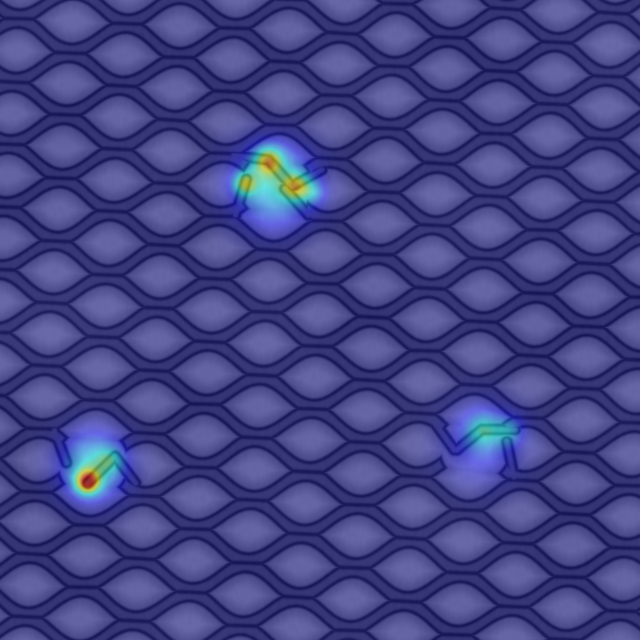
Reproduce this texture procedurally as a WebGL 2 fragment shader.

```glsl
#version 300 es
precision highp float;
// Expanded metal mesh under a blue heat overlay, with three broken nodes.
// A sheared lattice of lens-shaped openings gives a signed distance; holes and
// loose wires edit that distance, then gray shading is added to a heat ramp.
uniform vec2 u_resolution;
out vec4 fragColor;

vec2 randomGradient(vec2 cell) {
  float angle = 6.2832 * fract(sin(dot(cell, vec2(127.1, 311.7))) * 43758.5);
  return vec2(cos(angle), sin(angle));
}

float gradientNoise(vec2 p) {
  vec2 i = floor(p), f = p - i;
  vec2 w = f * f * f * (f * (f * 6.0 - 15.0) + 10.0);
  vec2 x = vec2(1, 0), y = vec2(0, 1);
  float low = mix(dot(randomGradient(i), f), dot(randomGradient(i + x), f - x), w.x);
  float high = mix(dot(randomGradient(i + y), f - y), dot(randomGradient(i + 1.0), f - 1.0), w.x);
  return mix(low, high, w.y);
}

// Distance to one lens opening in lattice units: negative inside, zero along its seams
float lensDistance(vec2 uv) {
  vec2 q = abs(fract(uv + 0.5) - 0.5);
  float phase = min(q.x / 0.363, 1.0) * 1.5708;
  float c = max(cos(phase), 0.0001);
  float height = 0.354 * pow(c, 1.25);
  float slope = 0.354 * 1.25 * pow(c, 0.25) * sin(phase) * 1.5708 / 0.363;
  return 0.098 * (q.y - height) / length(vec2(1.0, slope * 0.583));
}

// Two interleaved lattices of openings; positive on the strands
float meshDistance(vec2 p) {
  mat2 lattice = mat2(0.168, -0.0072, -0.0075, -0.0979);
  vec2 uv = inverse(lattice) * (p - vec2(0.5, 0.508));
  return min(lensDistance(uv), lensDistance(uv + 0.5));
}

float segmentDistance(vec2 p, vec2 a, vec2 b) {
  vec2 along = b - a;
  return length(p - a - along * clamp(dot(p - a, along) / dot(along, along), 0.0, 1.0));
}

// Cut out the broken nodes and lay the bent wires across them
float damage(vec2 p, float d) {
  vec2 holes[3] = vec2[](vec2(0.431, 0.708), vec2(0.145, 0.277), vec2(0.742, 0.301));
  for (int i = 0; i < 3; i++) d = min(d, length(p - holes[i]) - 0.056);
  vec4 wires[12] = vec4[](
    vec4(0.368, 0.664, 0.385, 0.720), vec4(0.365, 0.757, 0.420, 0.750),
    vec4(0.420, 0.750, 0.456, 0.709), vec4(0.456, 0.709, 0.503, 0.735),
    vec4(0.445, 0.705, 0.482, 0.664), vec4(0.085, 0.327, 0.104, 0.277),
    vec4(0.137, 0.245, 0.180, 0.287), vec4(0.180, 0.287, 0.212, 0.245),
    vec4(0.677, 0.342, 0.710, 0.297), vec4(0.714, 0.297, 0.753, 0.329),
    vec4(0.753, 0.329, 0.805, 0.329), vec4(0.792, 0.310, 0.803, 0.255));
  for (int i = 0; i < 12; i++)
    d = max(d, 0.007 - segmentDistance(p, wires[i].xy, wires[i].zw));
  return d;
}

// Sum of soft hot spots: centre, radius, strength
float heatAt(vec2 p) {
  vec4 spots[11] = vec4[](
    vec4(0.428, 0.711, 0.060, 0.36), vec4(0.420, 0.748, 0.022, 0.50),
    vec4(0.383, 0.713, 0.018, 0.42), vec4(0.461, 0.709, 0.021, 0.42),
    vec4(0.487, 0.700, 0.020, 0.20), vec4(0.146, 0.272, 0.050, 0.36),
    vec4(0.137, 0.247, 0.019, 0.68), vec4(0.171, 0.281, 0.020, 0.20),
    vec4(0.755, 0.308, 0.060, 0.16), vec4(0.755, 0.328, 0.026, 0.28),
    vec4(0.795, 0.326, 0.022, 0.22));
  float heat = 0.0;
  for (int i = 0; i < 11; i++) {
    vec2 offset = (p - spots[i].xy) / spots[i].z;
    heat += spots[i].w * exp(-dot(offset, offset));
  }
  return min(heat, 1.0);
}

// Ramp from dark blue through cyan and yellow to dark red
vec3 heatRamp(float heat) {
  return clamp(1.5 - abs(4.0 * heat - vec3(3, 2, 1)), 0.0, 1.0);
}

void main() {
  vec2 p = gl_FragCoord.xy / u_resolution;
  vec2 wobble = vec2(gradientNoise(p * 9.0), gradientNoise(p * 9.0 + 40.0));
  float d = damage(p, meshDistance(p + 0.0025 * wobble));

  // Openings brighten toward their middle; strands are flat with dark rims
  float opening = mix(0.29, 0.395, smoothstep(0.0, 0.028, -d));
  float gray = mix(opening, 0.215, smoothstep(-0.004, 0.003, d));
  gray -= 0.14 * exp(-d * d / 0.000010);

  // Faint brushed grain and uneven light
  gray += 0.012 * gradientNoise(p * vec2(150.0, 70.0)) + 0.025 * gradientNoise(p * 5.0 + 7.0);

  fragColor = vec4(vec3(gray) + 0.5 * heatRamp(heatAt(p)), 1.0);
}
```
